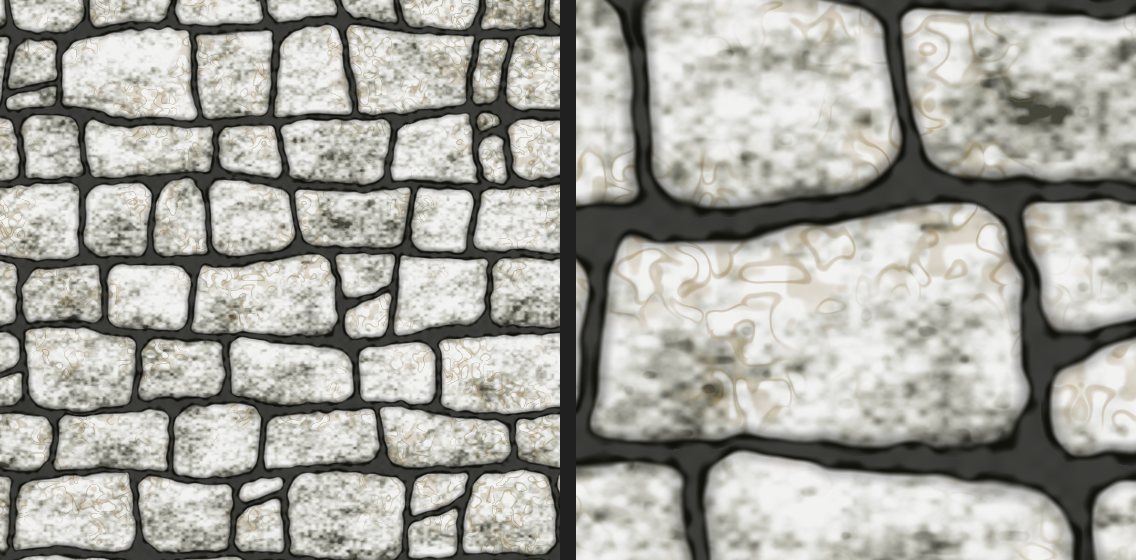
Left, the full canvas; right, a detail of the centre.
Reproduce this texture procedurally as a WebGL 1 fragment shader.

```glsl
precision highp float;
// Dry-stone wall: pale weathered blocks laid in uneven courses with dark joints.
// Jittered row and side edges give each block a rounded-corner distance, and
// layered noise, relief and cellular lichen rings colour its face.
uniform vec2 u_resolution;

const float ROWS = 7.5;            // courses per canvas height
const float MIN_BLOCKS = 5.0;      // blocks per course, least and most
const float MAX_BLOCKS = 7.0;
const float JOINT = 0.006;         // half width of a joint
const float SOFTNESS = 0.002;      // blur of the block outline
const float LICHEN_SCALE = 34.0;
const vec3 BLACK_SOIL = vec3(0.08, 0.08, 0.06);
const vec3 GREY_SOIL = vec3(0.23, 0.23, 0.22);
const vec3 OCHRE = vec3(0.60, 0.51, 0.33);

struct Block {
  float depth;   // distance inside the outline, negative in the joint
  float up;      // 0 at the foot, 1 at the top
  float tone;    // random value of the block
};

float hash(vec2 p) {
  vec3 q = fract(vec3(p.xyx) * 0.1031);
  q += dot(q, q.yzx + 33.33);
  return fract((q.x + q.y) * q.z);
}

float noise(vec2 p) {
  vec2 i = floor(p), f = fract(p);
  f = f * f * (3.0 - 2.0 * f);
  return mix(mix(hash(i), hash(i + vec2(1, 0)), f.x),
             mix(hash(i + vec2(0, 1)), hash(i + vec2(1, 1)), f.x), f.y);
}

float fbm(vec2 p) {
  float sum = 0.0, amp = 0.5;
  for (int k = 0; k < 5; k++) {
    sum += amp * noise(p);
    p = p * 2.03 + 17.3;
    amp *= 0.5;
  }
  return sum / 0.97;
}

// Distance to the nearest scattered cell centre
float cellular(vec2 p) {
  vec2 i = floor(p);
  float nearest = 2.0;
  for (int y = -1; y <= 1; y++)
    for (int x = -1; x <= 1; x++) {
      vec2 c = i + vec2(x, y);
      vec2 centre = c + vec2(hash(c + 11.0), hash(c + 47.0));
      nearest = min(nearest, length(p - centre));
    }
  return nearest;
}

float rowEdge(float row, float x) {
  float bend = 0.07 * sin(x * 7.0 + row * 2.4) + 0.04 * sin(x * 17.0 + row * 4.1);
  return (row + 0.52 * (hash(vec2(row, 7.0)) - 0.5) + bend) / ROWS;
}

float sideEdge(float col, float row, float count, float y) {
  float slant = 0.32 * (hash(vec2(col, row + 90.0)) - 0.5);
  float jitter = 0.72 * (hash(vec2(col, row + 30.0)) - 0.5);
  return (col + jitter) / count + slant * (y - (row + 0.5) / ROWS);
}

Block findBlock(vec2 p) {
  // Course and block that hold the point
  float row = floor(p.y * ROWS);
  if (p.y < rowEdge(row, p.x)) row -= 1.0;
  else if (p.y > rowEdge(row + 1.0, p.x)) row += 1.0;
  float count = mix(MIN_BLOCKS, MAX_BLOCKS, hash(vec2(row, 3.0)));
  float x = p.x + hash(vec2(row, 19.0));
  float col = floor(x * count);
  if (x < sideEdge(col, row, count, p.y)) col -= 1.0;
  else if (x > sideEdge(col + 1.0, row, count, p.y)) col += 1.0;

  // Distances to the four sides, with a tilted top
  vec2 id = vec2(col, row);
  float left = x - sideEdge(col, row, count, p.y);
  float right = sideEdge(col + 1.0, row, count, p.y) - x;
  float foot = p.y - rowEdge(row, p.x);
  float top = rowEdge(row + 1.0, p.x) - p.y;
  top -= 0.007 * hash(id + 60.0) + 0.06 * (hash(id + 70.0) - 0.5) * (left - right);

  // Some narrow blocks become two stacked fillers
  float height = foot + top;
  float cut = height * mix(0.3, 0.75, hash(id + 80.0)) + 0.15 * (left - right);
  if (1.0 / count * (1.0 + 0.72 * (hash(vec2(col + 1.0, row + 30.0))
      - hash(vec2(col, row + 30.0)))) < 0.105 && hash(id + 85.0) < 0.55) {
    if (foot < cut) top = cut - foot;
    else { foot -= cut; id.y += 100.0; }
  }

  // Rounded corners, each with its own radius
  vec2 corner = vec2(step(left, right), step(foot, top));
  float h = hash(id * 2.0 + corner + 150.0);
  float radius = min(mix(0.014, 0.046, h * h), 0.45 * min(left + right, foot + top));
  vec2 q = radius - vec2(min(left, right), min(foot, top));
  float depth = radius - length(max(q, 0.0)) - min(max(q.x, q.y), 0.0);
  return Block(depth - JOINT, clamp(foot / (foot + top), 0.0, 1.0), hash(id + 200.0));
}

vec3 blockColour(vec2 p, Block b) {
  // Weathering: mottle, grain, top-lit relief and pits
  vec2 r = p * vec2(26.0, 34.0);
  float relief = fbm(r) - fbm(r + vec2(-0.12, 0.3));
  float mottle = fbm(p * vec2(15.0, 20.0) + 40.0);
  float grain = noise(p * vec2(150.0, 190.0));
  float pits = smoothstep(0.72, 0.9, noise(p * vec2(85.0, 115.0) + 9.0));
  float wear = 0.35 + 0.85 * (mottle - 0.5) + 0.45 * (grain - 0.5) - relief
             + 0.22 * (0.5 - b.up) + 0.16 * (b.tone - 0.5) + 0.15 * pits;

  // Pale lichen with curled ochre rims, mostly on the upper face
  vec2 warp = vec2(noise(p * 55.0), noise(p * 55.0 + 31.0)) - 0.5;
  float cell = cellular(p * LICHEN_SCALE + 1.3 * warp);
  float patches = smoothstep(0.42, 0.62, fbm(p * 11.0 + 73.0) + 0.2 * (b.up - 0.5));
  float rim = patches * (1.0 - smoothstep(0.02, 0.09, abs(cell - 0.38)));
  wear -= 0.16 * patches * (1.0 - smoothstep(0.2, 0.38, cell));
  wear = clamp(wear, 0.0, 0.95);

  float light = 0.95 - 0.75 * wear * wear;
  vec3 colour = vec3(light, light, light - 0.04 * (1.0 - smoothstep(0.7, 1.0, light)));
  float stain = 0.32 * rim + 0.25 * patches * smoothstep(0.55, 0.8, noise(p * 95.0 + 5.0));
  colour = mix(colour, OCHRE, stain);
  float edgeShade = mix(0.62, 0.8, b.up);
  return colour * mix(edgeShade, 1.0, smoothstep(0.0, 0.010, b.depth));
}

void main() {
  vec2 p = gl_FragCoord.xy / u_resolution.y;
  vec2 wobble = 0.010 * (vec2(noise(p * 14.0), noise(p * 14.0 + 50.0)) - 0.5)
              + 0.006 * (vec2(noise(p * 60.0), noise(p * 60.0 + 20.0)) - 0.5);
  Block b = findBlock(p + wobble);

  // Joint: black against the blocks, charcoal in the middle
  float soilGrain = noise(p * 120.0) - 0.5;
  vec3 soil = mix(BLACK_SOIL, GREY_SOIL, smoothstep(0.001, 0.006, 0.005 * soilGrain - b.depth));
  soil += 0.03 * soilGrain;

  float soft = max(SOFTNESS, 0.75 / u_resolution.y);
  vec3 colour = mix(soil, blockColour(p, b), smoothstep(-soft, soft, b.depth));
  gl_FragColor = vec4(colour, 1.0);
}
```
